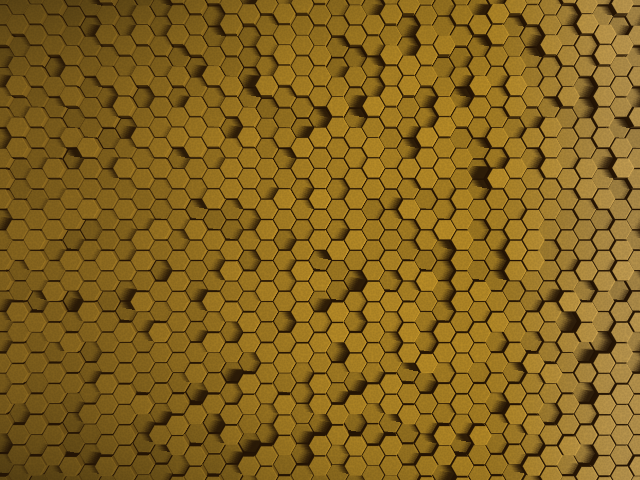
Reproduce this pattern procedurally as a WebGL 2 fragment shader.

```glsl
#version 300 es
precision highp float;

uniform vec2 u_resolution;
out vec4 fragColor;

const vec2 LIGHT = vec2(0.98, -0.2);

float hash(vec2 p) {
    return fract(sin(dot(p, vec2(127.1, 311.7))) * 43758.55);
}

// Flat-topped hexagons one unit tall: xy = offset from centre, zw = cell id
vec4 hexCell(vec2 p) {
    vec2 s = vec2(1.732, 1.0);
    vec2 a = mod(p + 0.5 * s, s) - 0.5 * s;
    vec2 b = mod(p, s) - 0.5 * s;
    vec2 local = dot(a, a) < dot(b, b) ? a : b;
    return vec4(local, round((p - local) * 2.0 / s));
}

float hexDistance(vec2 p) {
    p = abs(p);
    return max(p.y, p.x * 0.866 + p.y * 0.5) - 0.465;
}

// Outward normal of the nearest of the six sides
vec2 sideNormal(vec2 p) {
    float angle = (floor(atan(p.y, p.x) / 1.0472) + 0.5) * 1.0472;
    return vec2(cos(angle), sin(angle));
}

// Column height, in ten levels from 0 to 1
float columnHeight(vec2 id) {
    return floor(pow(hash(id + 7.3), 0.75) * 9.0 + 0.5) / 9.0;
}

// Soft shadow cast by taller columns towards the light
float shadowAt(vec2 p, float z) {
    float blocked = 0.0;
    for (int i = 1; i <= 16; i++) {
        float t = float(i) * 0.055;
        float h = columnHeight(hexCell(p + LIGHT * t).zw);
        blocked = max(blocked, h - z - t * 0.9);
    }
    return smoothstep(0.0, 0.6, blocked);
}

// Cellular noise: distance to the nearest scattered point
float cellular(vec2 p) {
    vec2 cell = floor(p);
    float nearest = 1.0;
    for (int y = -1; y <= 1; y++) {
        for (int x = -1; x <= 1; x++) {
            vec2 c = cell + vec2(x, y);
            vec2 point = c + vec2(hash(c), hash(c + 19.7));
            nearest = min(nearest, distance(p, point));
        }
    }
    return nearest;
}

// Ochre paint, dim at the left and pale at the right
vec3 paint(vec2 uv) {
    vec3 c = mix(vec3(0.52, 0.39, 0.115), vec3(0.69, 0.525, 0.145), smoothstep(0.0, 0.6, uv.x));
    c = mix(c, vec3(0.72, 0.58, 0.30), smoothstep(0.74, 1.0, uv.x));
    return c * (1.0 - 0.3 * pow(abs(uv.y - 0.5) * 2.0, 3.0) * (1.0 - uv.x));
}

void main() {
    vec2 uv = gl_FragCoord.xy / u_resolution;
    vec2 p = (gl_FragCoord.xy - 0.5 * u_resolution) / u_resolution.y * 23.5;
    float blur = 0.7 * 23.5 / u_resolution.y;
    vec3 base = paint(uv);
    vec3 color = vec3(0.13, 0.07, 0.015);

    // Stack slices from the floor up, spread by perspective
    for (int i = 0; i < 10; i++) {
        float z = float(i) / 9.0;
        vec2 q = p / (1.0 + 0.017 * (z - 0.5));
        vec4 cell = hexCell(q);
        float h = columnHeight(cell.zw);
        float d = hexDistance(cell.xy);
        if (h < z - 0.01 || d > blur) continue;

        vec2 n = sideNormal(cell.xy);
        float facing = dot(n, LIGHT);
        float cover = smoothstep(blur, -blur, d);
        if (h < z + 0.01) {
            // Top face with a lit rim
            float shade = shadowAt(q, z);
            float rim = smoothstep(-0.08, -0.02, d) * max(facing, 0.0) * (1.0 - shade);
            vec3 top = base * (0.83 + 0.18 * z + 0.14 * rim);
            top *= 0.95 + 0.1 * cellular(q * 9.0);
            top = mix(top, vec3(0.12, 0.065, 0.015), 0.88 * shade);
            color = mix(color, top, cover);
        } else if (d > -0.08) {
            // Side wall
            float lit = max(facing, 0.0) * (1.0 - shadowAt(q + n * 0.08, z));
            vec3 wall = mix(vec3(0.14, 0.08, 0.015), base * 1.15, lit * 0.9);
            color = mix(color, wall, cover);
        }
    }
    fragColor = vec4(color, 1.0);
}
```
